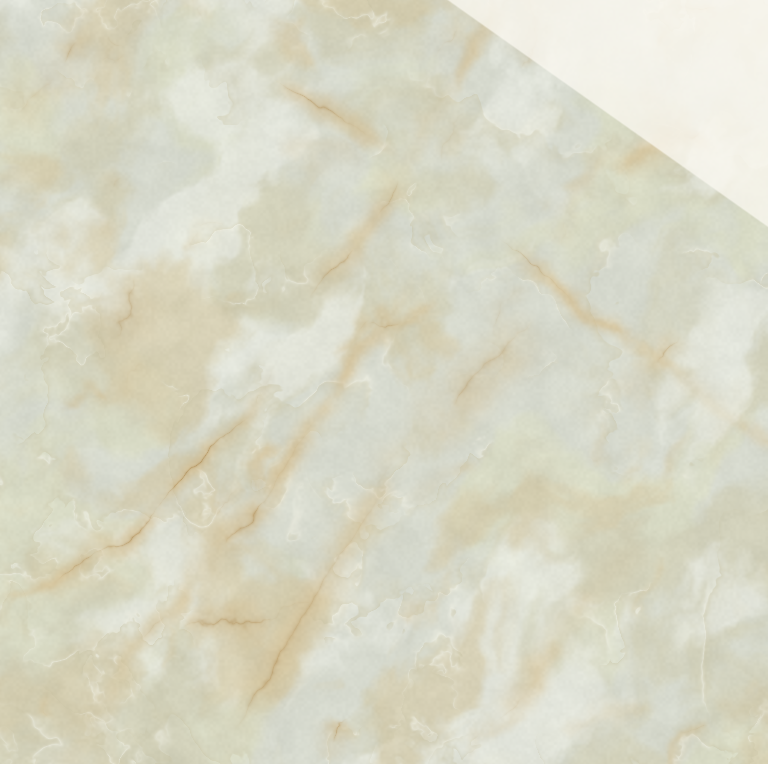
This texture is drawn by a WebGL 2 fragment shader. Its source:

```glsl
#version 300 es
precision highp float;
uniform vec2 u_resolution;
out vec4 outColor;

float hash(vec2 p) {
    vec3 h = fract(vec3(p.xyx) * 0.1031);
    h += dot(h, h.yzx + 33.33);
    return fract((h.x + h.y) * h.z);
}

float noise(vec2 p) {
    vec2 cell = floor(p), f = fract(p);
    f = f * f * f * (f * (f * 6.0 - 15.0) + 10.0);
    return mix(mix(hash(cell), hash(cell + vec2(1, 0)), f.x),
               mix(hash(cell + vec2(0, 1)), hash(cell + vec2(1, 1)), f.x), f.y);
}

float fbm(vec2 p) {
    float sum = 0.0, amp = 0.516;
    for (int i = 0; i < 5; i++) {
        sum += amp * noise(p);
        p = mat2(1.6, 1.2, -1.2, 1.6) * p + 17.3;
        amp *= 0.5;
    }
    return sum;
}

vec2 warp(vec2 p, float scale, float amount, float seed) {
    vec2 q = p * scale + seed;
    return p + amount * (vec2(fbm(q), fbm(q + 41.7)) - 0.5);
}

// x: soft stain, y: thin dark core
vec2 vein(vec2 p, vec2 a, vec2 b, float bend, float width) {
    vec2 axis = b - a, q = p - a;
    float len = length(axis);
    vec2 dir = axis / len;
    float t = dot(q, dir) / len;
    float side = dot(q, vec2(-dir.y, dir.x)) - bend * 4.0 * t * (1.0 - t);
    float fade = smoothstep(-0.1, 0.2, t) * (1.0 - smoothstep(0.8, 1.1, t));
    float along = noise(vec2(t * len * 16.0, a.x * 57.0));
    float swell = width * mix(0.6, 1.4, along);
    float stain = exp(-side * side / (swell * swell));
    float core = exp(-abs(side) / (0.1 * width)) * smoothstep(0.4, 0.8, along);
    return fade * vec2(stain, core);
}

vec2 mainVeins(vec2 p) {
    vec2 v = vein(p, vec2(0.20, 0.17), vec2(0.52, 0.61), -0.012, 0.016);
    v = max(v, vein(p, vec2(0.09, 0.0), vec2(0.24, 0.22), 0.01, 0.022) * 0.6);
    v = max(v, vein(p, vec2(0.32, 0.06), vec2(0.53, 0.38), 0.01, 0.024) * 0.8);
    v = max(v, vein(p, vec2(0.50, 0.37), vec2(0.69, 0.57), 0.0, 0.028) * 0.7);
    v = max(v, vein(p, vec2(-0.03, 0.21), vec2(0.34, 0.49), -0.045, 0.010));
    v = max(v, vein(p, vec2(0.68, 0.67), vec2(1.04, 0.41), -0.012, 0.011));
    v = max(v, vein(p, vec2(0.66, 0.06), vec2(0.83, 0.31), 0.0, 0.020) * 0.8);
    v = max(v, vein(p, vec2(0.40, 0.60), vec2(0.66, 0.99), 0.0, 0.015) * 0.8);
    v = max(v, vein(p, vec2(0.0, 0.81), vec2(0.13, 0.99), 0.0, 0.021) * 0.8);
    return max(v, vein(p, vec2(0.36, 0.89), vec2(0.53, 0.79), 0.01, 0.014) * 0.8);
}

// Short stains scattered on a jittered grid
vec2 scatteredStains(vec2 p) {
    vec2 v = vec2(0.0);
    for (int i = 0; i < 36; i++) {
        vec2 cell = vec2(i % 6, i / 6);
        vec2 center = (cell + vec2(hash(cell + 3.1), hash(cell + 8.7))) / 6.0;
        float angle = mix(0.2, 1.5, hash(cell + 12.9));
        float size = mix(0.025, 0.06, hash(cell + 21.3));
        vec2 reach = size * vec2(cos(angle), sin(angle));
        float strength = mix(0.1, 0.9, hash(cell + 31.9));
        v = max(v, strength * vein(p, center - reach, center + reach, 0.006, 0.4 * size));
    }
    return v;
}

// x: pale crest, y: shadow on one side of it
vec2 crease(vec2 p, float seed) {
    float d = fbm(warp(p, 7.0, 0.11, seed) * 7.0 + seed) - 0.5;
    float area = smoothstep(0.47, 0.62, fbm(p * 5.0 + seed * 2.3));
    float broken = smoothstep(0.35, 0.65, noise(p * 24.0 + seed));
    float shadow = smoothstep(0.0, 0.012, d) * exp(-max(d, 0.0) * 20.0);
    return area * vec2(exp(-abs(d) * 60.0) * broken, shadow);
}

vec3 stone(vec2 p) {
    // Clouded body, slightly drawn out along the veins
    vec2 flow = mat2(0.6, -0.8, 0.8, 0.6) * warp(p, 5.0, 0.16, 5.0) * vec2(0.75, 1.0);
    vec3 color = vec3(0.84, 0.853, 0.808);
    color = mix(color, vec3(0.85, 0.86, 0.775), smoothstep(0.47, 0.62, fbm(flow * 6.0 + 11.0)));
    float shade = fbm(flow * 8.0 + 29.0) + 0.06 * (p.x - p.y);
    color = mix(color, vec3(0.82, 0.815, 0.725), 0.9 * smoothstep(0.5, 0.68, shade));
    color = mix(color, vec3(0.90, 0.91, 0.875), 0.8 * smoothstep(0.54, 0.7, fbm(flow * 9.0 + 53.0)));
    color = mix(color, vec3(0.83, 0.79, 0.66), 0.7 * smoothstep(0.56, 0.72, fbm(flow * 7.0 + 83.0)));

    // Folded mineral edges
    vec2 fold = max(crease(p, 7.0), crease(p * 1.5, 19.0));
    color = mix(color, vec3(0.79, 0.77, 0.65), 0.55 * fold.y);
    color = mix(color, vec3(0.92, 0.92, 0.87), 0.7 * fold.x);

    // Ochre veins, broken into soft patches
    vec2 veins = max(mainVeins(warp(p, 12.0, 0.04, 2.0)),
                     scatteredStains(warp(p, 12.0, 0.09, 13.0)));
    float patches = smoothstep(0.3, 0.62, fbm(p * 11.0 + 61.0));
    color = mix(color, vec3(0.83, 0.75, 0.58), 0.75 * veins.x * mix(0.3, 1.0, patches));
    color = mix(color, vec3(0.68, 0.54, 0.32), 0.65 * veins.y * patches);

    // Fine mottling and grain
    float mottle = fbm(p * 30.0 + 5.0) - 0.5;
    float grain = noise(p * 260.0) - 0.5;
    return color + 0.055 * mottle + 0.018 * grain;
}

void main() {
    vec2 p = gl_FragCoord.xy / u_resolution.y;
    vec3 color = stone(p);

    // Glossy reflection across the upper right corner
    float edge = dot(p - vec2(0.586, 1.0), vec2(0.578, 0.816));
    float gloss = smoothstep(-0.0015, 0.0015, edge);
    color = mix(color, vec3(0.985, 0.975, 0.945), gloss * (0.75 + 0.5 * edge));
    outColor = vec4(color, 1.0);
}
```
